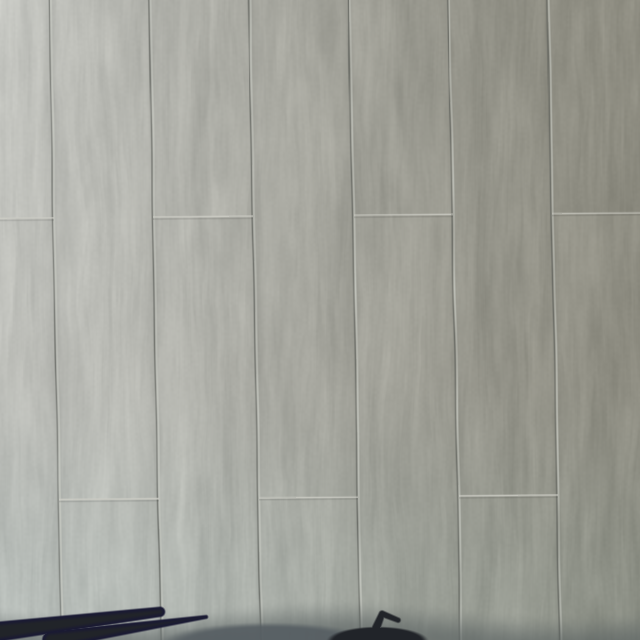
Write a Shadertoy shader that draws this texture.

```glsl
// Pale grey wood-look planks in staggered columns, with dark objects along the lower edge.

float hash(vec2 p) {
    return fract(sin(dot(p, vec2(127.1, 311.7))) * 43758.5453);
}

float noise(vec2 p) {
    vec2 i = floor(p), f = fract(p);
    f = f * f * (3.0 - 2.0 * f);
    return mix(mix(hash(i), hash(i + vec2(1, 0)), f.x),
               mix(hash(i + vec2(0, 1)), hash(i + vec2(1, 1)), f.x), f.y);
}

float fbm(vec2 p) {
    float sum = 0.0, amp = 0.5;
    for (int i = 0; i < 4; i++) {
        sum += amp * noise(p);
        p = p * 2.03 + 17.3;
        amp *= 0.5;
    }
    return sum;
}

// Soft line of the given half width around d = 0
float stroke(float d, float halfWidth, float soft) {
    return 1.0 - smoothstep(halfWidth - soft, halfWidth + soft, abs(d));
}

// Capsule whose radius changes from ra at a to rb at b
float taper(vec2 p, vec2 a, vec2 b, float ra, float rb) {
    vec2 ab = b - a;
    float h = clamp(dot(p - a, ab) / dot(ab, ab), 0.0, 1.0);
    return length(p - a - ab * h) - mix(ra, rb, h);
}

// Streaks, blotches and arched growth rings, different on each plank
float woodGrain(vec2 p, vec2 plank, float across) {
    vec2 q = p + 9.0 * vec2(hash(plank), hash(plank + 4.7));
    float warp = fbm(q * vec2(14.0, 4.0));
    float streak = fbm(vec2(q.x * 75.0 + warp * 3.0, q.y * 4.0)) - 0.47;
    float fine = noise(vec2(q.x * 260.0 + warp * 5.0, q.y * 26.0)) - 0.5;
    float blotch = fbm(q * vec2(20.0, 5.0) + 3.0) - 0.47;
    float centre = across - 0.35 - 0.3 * hash(plank + 2.3);
    float rings = sin(q.y * 42.0 + centre * centre * 85.0 + warp * 12.0);
    rings *= exp(-centre * centre * 14.0) * smoothstep(0.45, 0.7, noise(q * vec2(3.0, 4.0)));
    return 0.085 * streak + 0.022 * fine + 0.09 * blotch + 0.009 * rings;
}

void mainImage(out vec4 fragColor, in vec2 fragCoord) {
    vec2 p = fragCoord / iResolution.xy;
    float px = 1.0 / min(iResolution.x, iResolution.y);
    float soft = max(px, 0.0013);

    // Slightly leaning columns; joints alternate between two heights
    float pitch = 0.1558;
    float wobble = 0.002 * (noise(vec2(p.y * 9.0, floor(p.x / pitch + 0.5))) - 0.5);
    float u = (p.x - 0.078 - 0.019 * (1.0 - p.y) + wobble) / pitch;
    float column = floor(u), across = fract(u);
    float seam = (fract(u + 0.5) - 0.5) * pitch;
    float jointY = mod(column, 2.0) < 0.5 ? 0.223 : 0.663;
    float row = (p.y - jointY + 0.009 * (0.5 - p.x)) / 0.88;
    float joint = (fract(row + 0.5) - 0.5) * 0.88;
    vec2 plank = vec2(column, floor(row));

    // Daylight from the left, warmer and darker towards the upper right
    vec3 col = mix(vec3(0.745, 0.75, 0.73), vec3(0.555, 0.55, 0.505),
                   smoothstep(-0.1, 1.12, p.x + 0.08 * (p.y - 0.5)));
    col += 0.06 * exp(-7.0 * length(p - vec2(0.0, 1.0)));
    col += vec3(-0.015, 0.004, 0.008) * (1.0 - smoothstep(0.0, 0.45, p.y));
    col += 0.022 * (hash(plank + 8.1) - 0.5);
    col += woodGrain(p, plank, across) * vec3(1.0, 0.98, 0.96);
    col += 0.012 * (noise(p * 230.0) - 0.5);

    // Seams: a shadow on the left, a lit edge on the right
    float wear = noise(vec2(column * 5.3 + step(0.5, across) * 5.3, p.y * 11.0));
    col *= 1.0 - 0.07 * exp(-abs(seam) * 190.0);
    col = mix(col, vec3(0.36, 0.37, 0.35),
              stroke(seam + 0.0017, 0.0011, soft) * (0.45 + 0.35 * wear));
    col = mix(col, vec3(0.79, 0.80, 0.77),
              stroke(seam - 0.0012, 0.0014, soft) * (0.8 - 0.4 * wear));

    // Cross joints: pale grout of uneven strength
    float grout = 0.4 + 0.5 * hash(plank + floor(row + 0.5) + 1.9);
    col *= 1.0 - 0.1 * stroke(joint + 0.0028, 0.0014, soft);
    col = mix(col, vec3(0.80, 0.80, 0.77), grout * stroke(joint, 0.0014, soft));

    // Soft shade on the floor near the objects
    float shade = 1.0 - smoothstep(0.0, 0.055, p.y + 0.012 * sin(p.x * 9.0));
    col = mix(col, vec3(0.35, 0.38, 0.38), 0.65 * shade);

    // Low grey hump
    float hump = (length((p - vec2(0.42, -0.01)) / vec2(0.16, 0.034)) - 1.0) * 0.034;
    col = mix(col, vec3(0.33, 0.36, 0.38), 0.85 * (1.0 - smoothstep(-0.005, 0.005, hump)));

    // Two tapered bars, a rounded base and its small hook
    float bars = min(taper(p, vec2(-0.02, 0.011), vec2(0.25, 0.044), 0.016, 0.008),
                     taper(p, vec2(0.08, 0.0), vec2(0.322, 0.036), 0.014, 0.003));
    float base = (length((p - vec2(0.59, -0.002)) / vec2(0.075, 0.022)) - 1.0) * 0.022;
    float hook = min(taper(p, vec2(0.585, 0.012), vec2(0.597, 0.041), 0.007, 0.005),
                     taper(p, vec2(0.597, 0.041), vec2(0.622, 0.031), 0.005, 0.004));
    float dark = min(bars, min(base, hook));
    vec3 ink = mix(vec3(0.13, 0.14, 0.16), vec3(0.10, 0.10, 0.20),
                   smoothstep(-0.009, -0.001, bars) * step(p.x, 0.33));
    col = mix(col, ink, 1.0 - smoothstep(-0.002, 0.002, dark));

    fragColor = vec4(clamp(col, 0.0, 1.0), 1.0);
}
```
